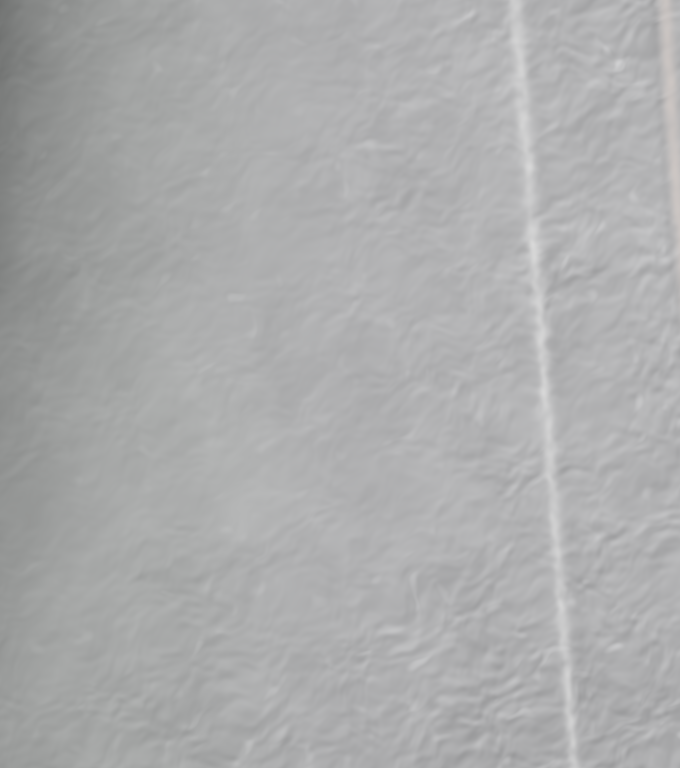
Give the GLSL for this texture, as a Shadertoy shader.

```glsl
// Draws a softly lit grey plaster-like sheet with blurred slanted grain and two pale creases.

const vec3  SHEET_COLOR  = vec3(0.700, 0.701, 0.706);
const vec3  CREASE_COLOR = vec3(0.85, 0.85, 0.85);
const vec3  EDGE_COLOR   = vec3(0.82, 0.79, 0.775);
const vec3  GREEN_CAST   = vec3(-0.004, 0.002, -0.007);
const float SHADOW_TOP   = 0.25;   // darkness of the left edge, top
const float SHADOW_LOW   = 0.075;  // darkness of the left edge, bottom
const float SHADOW_REACH = 0.14;
const float GRAIN_ANGLE  = 0.62;   // radians, rising to the right
const vec2  GRAIN_FREQ   = vec2(32.0, 54.0);
const vec2  LIGHT_STEP   = vec2(-0.003, 0.0065);
const float RELIEF       = 0.078;
const float MOTTLE       = 0.042;
const float CLOUD        = 0.026;
const float FLECK        = 0.10;

vec2 hash22(vec2 p) {
    vec3 q = fract(vec3(p.xyx) * vec3(0.1031, 0.1030, 0.0973));
    q += dot(q, q.yzx + 33.33);
    return fract((q.xx + q.yz) * q.zy);
}

float gradDot(vec2 cell, vec2 offset, vec2 f) {
    return dot(hash22(cell + offset + 200.0) * 2.0 - 1.0, f - offset);
}

// Gradient noise, roughly -0.7 to 0.7
float noise(vec2 p) {
    vec2 cell = floor(p), f = fract(p);
    vec2 u = f * f * f * (f * (f * 6.0 - 15.0) + 10.0);
    float low  = mix(gradDot(cell, vec2(0, 0), f), gradDot(cell, vec2(1, 0), f), u.x);
    float high = mix(gradDot(cell, vec2(0, 1), f), gradDot(cell, vec2(1, 1), f), u.x);
    return mix(low, high, u.y);
}

vec2 rotate(vec2 p, float angle) {
    float c = cos(angle), s = sin(angle);
    return vec2(c * p.x + s * p.y, c * p.y - s * p.x);
}

// Bends the grain so that it never runs in even ripples
vec2 warp(vec2 p) {
    return p + 0.026 * vec2(noise(p * 13.0), noise(p * 13.0 + 47.0))
             + 0.007 * vec2(noise(p * 41.0 + 5.0), noise(p * 41.0 + 91.0));
}

// Height of the wrinkled surface
float surface(vec2 p) {
    p = warp(p);
    vec2 steep = rotate(p, GRAIN_ANGLE * 1.4) * GRAIN_FREQ;
    vec2 flatter = rotate(p, GRAIN_ANGLE * 0.35) * GRAIN_FREQ;
    return noise(steep) + 0.7 * noise(flatter * 1.4 + 19.0)
         + 0.3 * noise(steep * 2.2 + 71.0);
}

// Soft ridge profile around a near-vertical line
float crease(float dist, float halfWidth) {
    float d = dist / halfWidth;
    return exp(-d * d);
}

void mainImage(out vec4 fragColor, in vec2 fragCoord) {
    vec2 p = fragCoord / iResolution.y;
    float right = iResolution.x / iResolution.y;
    float x = p.x / right;

    // Broad light: dark upper left, slightly dimmer foot, cloudy patches
    float shadow = mix(SHADOW_LOW, SHADOW_TOP, pow(p.y, 1.3)) * exp(-p.x / SHADOW_REACH);
    float foot = 0.024 * (1.0 - smoothstep(0.0, 0.4, p.y));
    vec3 color = SHEET_COLOR - shadow - foot;
    color += CLOUD * (noise(p * 5.0 + 13.0) + 0.8 * noise(p * 10.0 + 37.0));
    color += GREEN_CAST * (1.0 - smoothstep(0.1, 0.55, x + 0.2 * noise(p * 5.0)));

    // Relief, stronger toward the right and the foot
    float rough = 0.30 + 0.50 * smoothstep(0.35, 0.9, x)
                + 0.40 * (1.0 - smoothstep(0.0, 0.38, p.y)) * smoothstep(0.0, 0.35, x);
    rough *= 0.95 + 1.1 * noise(p * 7.0 + 31.0);
    color += RELIEF * rough * (surface(p) - surface(p + LIGHT_STEP));

    // Blurred mottling and sparse pale flecks
    vec2 drift = rotate(warp(p), GRAIN_ANGLE);
    float mottle = noise(drift * vec2(14.0, 20.0)) + 0.8 * noise(drift * vec2(29.0, 42.0) + 11.0);
    float fleck = smoothstep(0.22, 0.62, noise(drift * vec2(34.0, 55.0) + 83.0));
    color += MOTTLE * mottle * (0.35 + 0.65 * rough) + FLECK * fleck * (0.1 + 0.6 * rough);

    // Main crease: worn, ragged sides, narrowing downward, faint shade on its right
    float ragged = 0.0022 * noise(vec2(p.y * 22.0, 3.0)) + 0.0035 * noise(p * vec2(35.0, 75.0) + 7.0);
    float offset = p.x - (right - 0.138 - 0.077 * p.y) + ragged;
    float width = mix(0.0062, 0.0088, p.y) * (1.0 + 0.5 * noise(vec2(p.y * 34.0, 21.0)));
    float wear = 0.62 + 0.5 * noise(vec2(p.y * 17.0, 8.0)) + 0.6 * noise(p * vec2(80.0, 62.0));
    color -= 0.015 * crease(offset - 0.019, 0.012);
    color += 0.022 * crease(offset, 0.016);
    color = mix(color, CREASE_COLOR, clamp(wear, 0.1, 1.0) * crease(offset, width));

    // Warm crease leaving through the upper right edge
    float down = 1.0 - p.y;
    float edge = p.x - (right - 0.019 + 0.045 * down + 0.07 * down * down) + 0.5 * ragged;
    color -= 0.025 * crease(edge + 0.014, 0.006);
    color = mix(color, EDGE_COLOR, (0.7 + 0.4 * noise(p * vec2(70.0, 40.0))) * crease(edge, 0.009));

    fragColor = vec4(clamp(color, 0.0, 1.0), 1.0);
}
```
